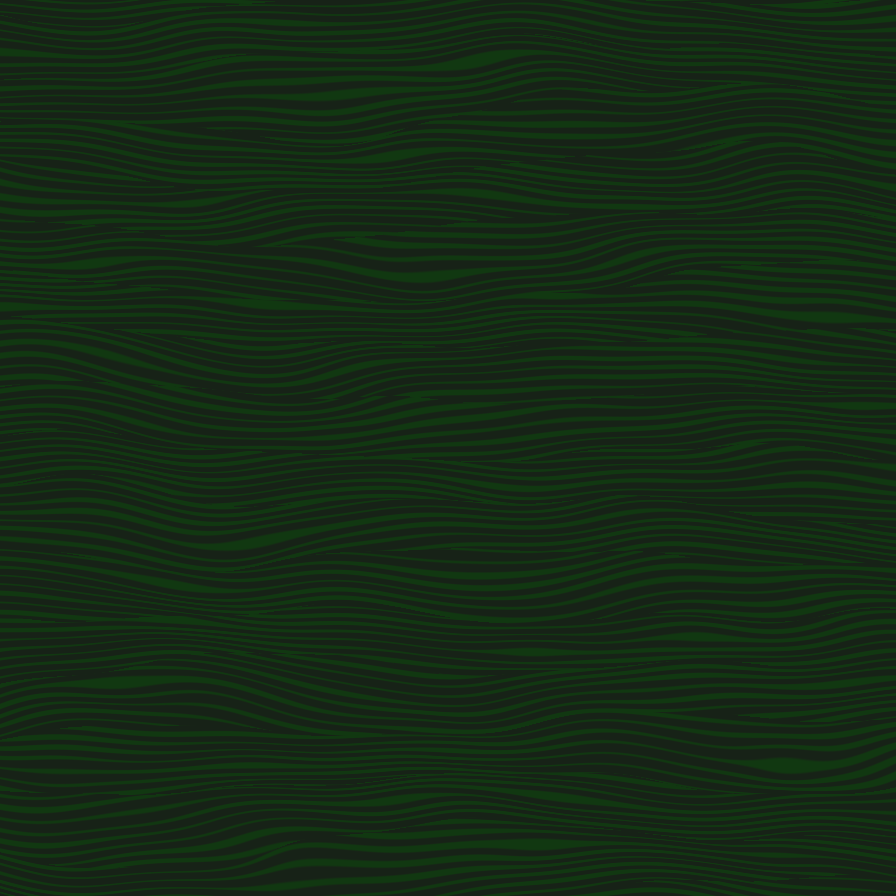
Reproduce this texture procedurally as a Shadertoy shader.

```glsl
// Dark green wood grain: fine wavy horizontal lines with swollen, lens-shaped streaks.

float hash(vec2 p)
{
    vec3 q = fract(vec3(p.xyx) * 0.1031);
    q += dot(q, q.yzx + 33.33);
    return fract((q.x + q.y) * q.z);
}

// Layered sines that bend all the grain together.
float grainHeight(vec2 p)
{
    float bend = 0.010 * sin(7.0 * p.x + 9.0 * p.y + 2.0 * sin(5.0 * p.y));
    bend += 0.006 * sin(14.0 * p.x - 17.0 * p.y + 1.7 * sin(4.0 * p.x + 11.0 * p.y));
    bend += 0.004 * sin(27.0 * p.x + 31.0 * p.y) * sin(5.0 * p.x - 13.0 * p.y + 1.0);
    return p.y + bend + 0.005 * sin(37.0 * p.y + 4.0 * p.x);
}

void mainImage(out vec4 fragColor, in vec2 fragCoord)
{
    vec2 uv = fragCoord / iResolution.y;
    float lineCount = 100.0;
    float bandCount = 16.0;
    float height = grainHeight(uv);

    // Bands with wavy borders; each bends its lines differently, so lines run into each other.
    float border = 0.22 * sin(5.0 * uv.x + 8.0 * uv.y) + 0.12 * sin(11.0 * uv.x - 19.0 * uv.y);
    float band = floor(height * bandCount + border);
    float seed = hash(vec2(band + 20.0, 3.0));
    float phase = height * lineCount
        + 0.9 * sin(uv.x * (5.0 + 4.0 * seed) + 40.0 * seed)
        + 0.4 * sin(uv.x * (17.0 - 5.0 * seed) + 90.0 * seed);

    // Lenses: stretch one line apart and press its neighbours together.
    float shift = 0.0;
    float swell = 0.0;
    float cellX = uv.x / 0.29 + seed * 7.0;
    for (float i = -1.0; i <= 1.0; i++)
    {
        vec2 cell = vec2(floor(cellX) + i + 50.0, band + 50.0);
        float along = (cellX - floor(cellX) - i - 0.2 - 0.6 * hash(cell)) * 0.29;
        float jitter = floor(3.0 * hash(cell + 17.0)) - 1.0;
        float centre = floor((band + 0.5) * lineCount / bandCount) + 0.5 + jitter;
        float reach = mix(0.045, 0.085, hash(cell + 31.0));
        float size = mix(0.3, 0.8, hash(cell + 53.0)) * exp(-along * along / (reach * reach));
        float across = phase - centre;
        float falloff = exp(-across * across / 3.0);
        shift += size * across * falloff;
        swell += size * falloff;
    }
    phase -= shift;

    // Every line thins and thickens along its own length.
    float lineSeed = hash(vec2(floor(phase) + 10.0, band + 80.0));
    float halfWidth = 0.18 + 0.09 * sin(uv.x * (6.0 + 9.0 * lineSeed) + 60.0 * lineSeed);
    halfWidth = mix(halfWidth, 0.24, clamp(swell, 0.0, 1.0));

    float soft = 0.65 * lineCount / iResolution.y;
    float distToLine = abs(fract(phase) - 0.5);
    float grain = 1.0 - smoothstep(halfWidth - soft, halfWidth + soft, distToLine);

    vec3 darkWood = vec3(0.092, 0.134, 0.090);
    vec3 greenGrain = vec3(0.066, 0.218, 0.066);
    fragColor = vec4(mix(darkWood, greenGrain, grain), 1.0);
}
```
